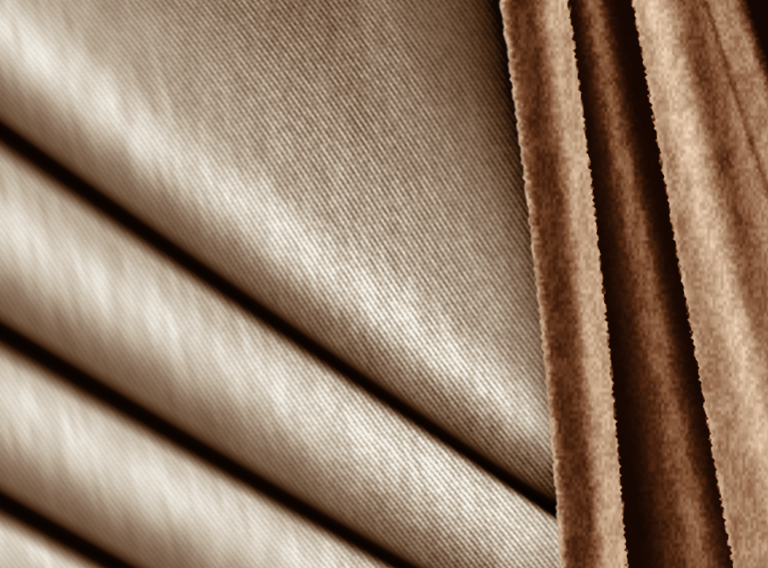
A Shadertoy shader for this texture:

```glsl
// Diagonal folds of woven linen beside hanging pleats of brown velvet.
#define THREADS 118.0      // threads per canvas height
#define WEAVE 0.85         // contrast of the weave
#define SLUB 0.65          // contrast of the uneven yarn
#define NAP 1.0            // contrast of the velvet pile
#define SHEEN 1.25         // strength of the fold highlights
#define SHEEN_WIDTH 0.065
#define DARK_TINT vec3(1.08, 0.88, 0.74)
#define PALE_TINT vec3(1.03, 0.93, 0.85)

float hash(vec2 p) {
    vec3 q = fract(vec3(p.xyx) * 0.1031);
    q += dot(q, q.yzx + 33.33);
    return fract((q.x + q.y) * q.z);
}

float noise(vec2 p) {
    vec2 i = floor(p), f = fract(p);
    f = f * f * (3.0 - 2.0 * f);
    return mix(mix(hash(i), hash(i + vec2(1, 0)), f.x),
               mix(hash(i + vec2(0, 1)), hash(i + vec2(1, 1)), f.x), f.y);
}

float bell(float x, float width) {
    x /= width;
    return exp(-x * x);
}

// Tone from 0 (deep shadow) to 5 (bright sheen); below 0 it sinks to black
vec3 toneColor(float tone) {
    vec3 ramp[6] = vec3[6](
        vec3(0.08, 0.03, 0.01), vec3(0.27, 0.16, 0.08), vec3(0.45, 0.34, 0.25),
        vec3(0.58, 0.49, 0.41), vec3(0.73, 0.67, 0.59), vec3(0.87, 0.84, 0.79));
    float t = clamp(tone, 0.0, 5.6);
    int k = min(int(t), 4);
    return mix(ramp[k], ramp[k + 1], t - float(k)) * exp(min(tone, 0.0));
}

// Height of a crease, measured downward from the top
float crease(float i, float x) {
    float bow = 0.02 * x * (1.0 - x);
    return 0.226 + 0.38 * i - 0.027 * i * i + (0.53 + 0.16 * exp(-1.1 * i)) * x + bow;
}

float linenTone(vec2 p, float edgeDistance) {
    // Find the fold that holds this point
    float fold = 0.0;
    for (int i = 0; i < 4; i++) fold += step(crease(float(i), p.x), p.y);
    float above = crease(fold, p.x) - p.y;
    float below = fold > 0.5 ? p.y - crease(fold - 1.0, p.x) : 1.0;

    // Rounded fold: brown underside, broad highlight, duller top
    float ridge = fold < 0.5 ? 0.185 - 0.045 * p.x : 0.19;
    float tone = 2.0 * smoothstep(-0.006, 0.04, above) + 1.75 * smoothstep(0.025, 0.14, above);
    tone += SHEEN * bell(above - ridge, SHEEN_WIDTH);
    if (fold < 0.5) {
        tone -= 1.7 * smoothstep(0.25, 0.75, above);
        tone += 0.6 * bell(p.x - 0.66 - 0.3 * p.y, 0.06) * smoothstep(0.4, 0.0, p.y);
    }

    // Uneven yarn running across the folds
    vec2 yarn = vec2(p.x * 0.96 - p.y * 0.26, p.x * 0.26 + p.y * 0.96);
    float slub = noise(yarn * vec2(85.0, 16.0)) + 0.6 * noise(yarn * vec2(30.0, 9.0) + 7.0) - 0.8;
    float light = smoothstep(0.5, 3.2, tone);
    tone += SLUB * slub * light * (0.4 + 0.6 * bell(above - ridge, 0.14));

    // Woven threads, sharpest within the focal band
    float focus = 0.14 + 0.86 * bell(p.x - 0.55 - 0.3 * p.y, 0.27);
    float resolved = 1.0 - smoothstep(0.32, 0.6, THREADS / iResolution.y);
    float bend = 0.012 * sin(5.0 * p.y + 2.0 * p.x);
    vec2 t = 6.28318 * THREADS * vec2(0.8 * p.x - 0.6 * p.y - bend, 0.6 * p.x + 0.8 * p.y);
    float weave = 0.8 * sin(t.x) + 0.3 * sin(t.y) * sin(0.5 * t.x);
    weave += 1.1 * (noise(t * vec2(0.32, 0.16)) - 0.5);
    tone += WEAVE * weave * focus * resolved * light;

    // Shadows between folds and beside the velvet
    float gap = mix(0.062, 0.02, clamp(p.x, 0.0, 1.0));
    tone = mix(-0.8, tone, smoothstep(0.0, gap, below) * smoothstep(-0.006, 0.02, above));
    tone -= (2.6 - 1.6 * p.y) * exp(-max(edgeDistance, 0.0) / 0.045);
    return tone;
}

float velvetTone(vec2 p, float edge, float blur) {
    float x = p.x + 0.006 * (noise(p * vec2(150.0, 190.0)) - 0.5) + 0.004;
    float middle = 1.004 + 0.14 * p.y - 0.036 * p.y * p.y;
    float right = 1.117 + 0.178 * p.y;

    // Left pleat: brown face turning into a pale strip
    float s = (x - edge) / (middle - edge);
    float first = 1.5 + 2.5 * smoothstep(0.46, 0.74, s) + 2.6 * bell(s - 0.04, 0.08);
    first -= 0.3 * bell(s - 0.34, 0.16);

    // Deep hollow with a warm streak
    s = (x - middle) / (right - middle);
    float second = 0.0 + 2.3 * bell(s - 0.38 - 0.33 * p.y, 0.18);
    second += 0.8 * bell(s - 0.12 - 0.3 * p.y, 0.14) * p.y;

    // Right pleat, its brown valley and the dark corner
    s = x - right;
    float third = 3.2 + 1.5 * bell(s - 0.035 - 0.08 * p.y, 0.032) + 0.8 * bell(s, 0.007);
    third -= 1.6 * bell(s - 0.1 - 0.04 * p.y, 0.027) * smoothstep(0.85, 0.35, p.y);
    third -= 1.3 * bell(x - 1.245 - 0.33 * p.y, 0.006);
    third = mix(third, -0.1, smoothstep(-0.015, 0.02, x - 1.305 - 0.32 * p.y));

    float tone = mix(first, second, smoothstep(-blur, blur, x - middle));
    tone = mix(tone, third, smoothstep(-blur, blur, x - right));
    // Short pile and softer mottling
    float pile = noise(p * vec2(210.0, 150.0)) + 0.8 * noise(p * vec2(75.0, 28.0)) - 0.9;
    return tone + NAP * pile * smoothstep(-0.4, 2.2, tone);
}

void mainImage(out vec4 fragColor, in vec2 fragCoord) {
    vec2 p = vec2(fragCoord.x, iResolution.y - fragCoord.y) / iResolution.y;
    float blur = max(0.003, 1.0 / iResolution.y);
    float edge = 0.879 + 0.15 * p.y - 0.042 * p.y * p.y;
    edge += 0.004 * (noise(vec2(p.y * 150.0, 3.0)) - 0.5);
    vec3 linen = toneColor(linenTone(p, edge - p.x));
    float pile = velvetTone(p, edge, blur);
    vec3 velvet = toneColor(pile) * mix(DARK_TINT, PALE_TINT, smoothstep(1.5, 4.2, pile));
    fragColor = vec4(mix(linen, velvet, smoothstep(-blur, blur, p.x - edge)), 1.0);
}
```
